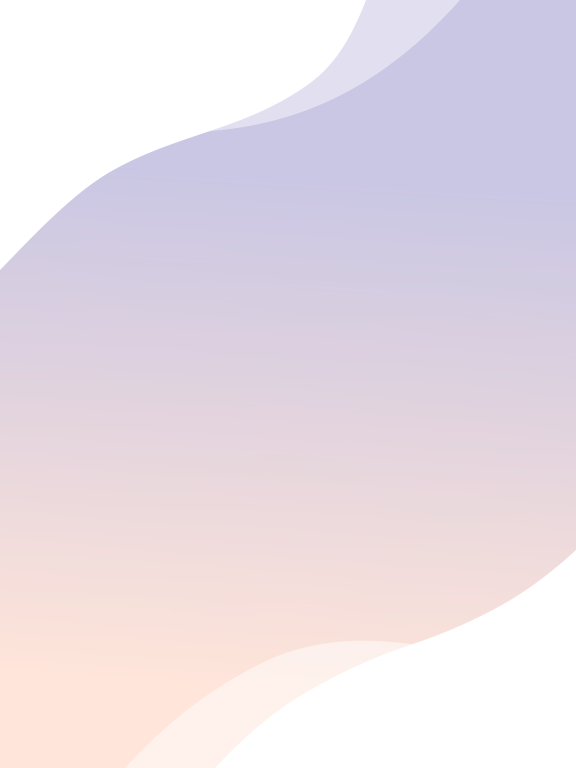
This background is drawn by a Shadertoy shader. Its source:

```glsl
const vec2 GRID = vec2(576.0, 768.0);   // layout units across the canvas

const vec3 LAVENDER = vec3(0.792, 0.780, 0.893);
const vec3 MAUVE    = vec3(0.892, 0.833, 0.868);
const vec3 PEACH    = vec3(1.000, 0.898, 0.853);
const vec3 WHITE    = vec3(1.0);

const float FADE_TOP    = 590.0;
const float FADE_BOTTOM = 78.0;
const float FADE_TILT   = 0.06;
const float UPPER_VEIL  = 0.45;
const float LOWER_VEIL  = 0.50;
const float STREAK      = 0.008;
const vec2  STREAK_SIZE = vec2(150.0, 14.0);

// Curve knots: x, height, slope
const vec3 UPPER_RIM[5] = vec3[5](
    vec3(0.0, 498.0, 1.03), vec3(110.0, 596.0, 0.58), vec3(210.0, 637.0, 0.34),
    vec3(300.0, 678.0, 0.66), vec3(366.0, 768.0, 2.6));
const vec3 LOWER_RIM[5] = vec3[5](
    vec3(215.0, 0.0, 1.07), vec3(300.0, 72.0, 0.60), vec3(410.0, 123.0, 0.33),
    vec3(500.0, 162.0, 0.55), vec3(576.0, 218.0, 0.92));
const vec3 UPPER_VEIL_START = vec3(210.0, 637.0, 0.08);
const vec3 UPPER_VEIL_END   = vec3(460.0, 768.0, 1.12);
const vec3 LOWER_VEIL_START = vec3(125.0, 0.0, 1.10);
const vec3 LOWER_VEIL_MID   = vec3(260.0, 104.0, 0.50);
const vec3 LOWER_VEIL_END   = vec3(410.0, 124.0, -0.13);

// Cubic Hermite between two knots, continued as straight lines outside
float span(float x, vec3 a, vec3 b) {
    float width = b.x - a.x;
    float t = clamp((x - a.x) / width, 0.0, 1.0);
    float s = 1.0 - t;
    float y = a.y * s * s * (1.0 + 2.0 * t) + b.y * t * t * (1.0 + 2.0 * s)
            + width * t * s * (a.z * s - b.z * t);
    return y + a.z * min(x - a.x, 0.0) + b.z * max(x - b.x, 0.0);
}

float rim(float x, vec3 knots[5]) {
    float y = span(x, knots[0], knots[1]);
    for (int i = 1; i < 4; i++) {
        if (x >= knots[i].x) y = span(x, knots[i], knots[i + 1]);
    }
    return y;
}

// Smooth coverage of the positive side of an edge
float cover(float d) {
    float pixel = length(vec2(dFdx(d), dFdy(d)));
    return clamp(0.5 + d / max(pixel, 0.0001), 0.0, 1.0);
}

float hash(vec2 p) {
    return fract(sin(dot(p, vec2(127.1, 311.7))) * 43758.5);
}

float noise(vec2 p) {
    vec2 i = floor(p), f = fract(p);
    f = f * f * (3.0 - 2.0 * f);
    return mix(mix(hash(i), hash(i + vec2(1.0, 0.0)), f.x),
               mix(hash(i + vec2(0.0, 1.0)), hash(i + 1.0), f.x), f.y);
}

// Tilted fade with faint horizontal streaks
vec3 backdrop(vec2 p) {
    float level = p.y + FADE_TILT * (p.x - 0.5 * GRID.x);
    float t = clamp((FADE_TOP - level) / (FADE_TOP - FADE_BOTTOM), 0.0, 1.0);
    vec3 color = t < 0.5 ? mix(LAVENDER, MAUVE, 2.0 * t)
                         : mix(MAUVE, PEACH, 2.0 * t - 1.0);
    float streak = noise(vec2(p.x, level) / STREAK_SIZE) - 0.5;
    float band = smoothstep(0.0, 0.1, t) * smoothstep(1.0, 0.9, t);
    return color + STREAK * streak * band * vec3(1.0, -0.5, 0.7);
}

void mainImage(out vec4 fragColor, in vec2 fragCoord) {
    vec2 p = fragCoord / iResolution.xy * GRID;
    vec3 color = backdrop(p);

    // Translucent veils
    float upperVeil = span(p.x, UPPER_VEIL_START, UPPER_VEIL_END);
    float lowerVeil = p.x < LOWER_VEIL_MID.x
        ? span(p.x, LOWER_VEIL_START, LOWER_VEIL_MID)
        : span(p.x, LOWER_VEIL_MID, LOWER_VEIL_END);
    color = mix(color, WHITE, UPPER_VEIL * cover(p.y - upperVeil));
    color = mix(color, WHITE, LOWER_VEIL * cover(lowerVeil - p.y));

    // White corners
    color = mix(color, WHITE, cover(p.y - rim(p.x, UPPER_RIM)));
    color = mix(color, WHITE, cover(rim(p.x, LOWER_RIM) - p.y));

    fragColor = vec4(color, 1.0);
}
```
